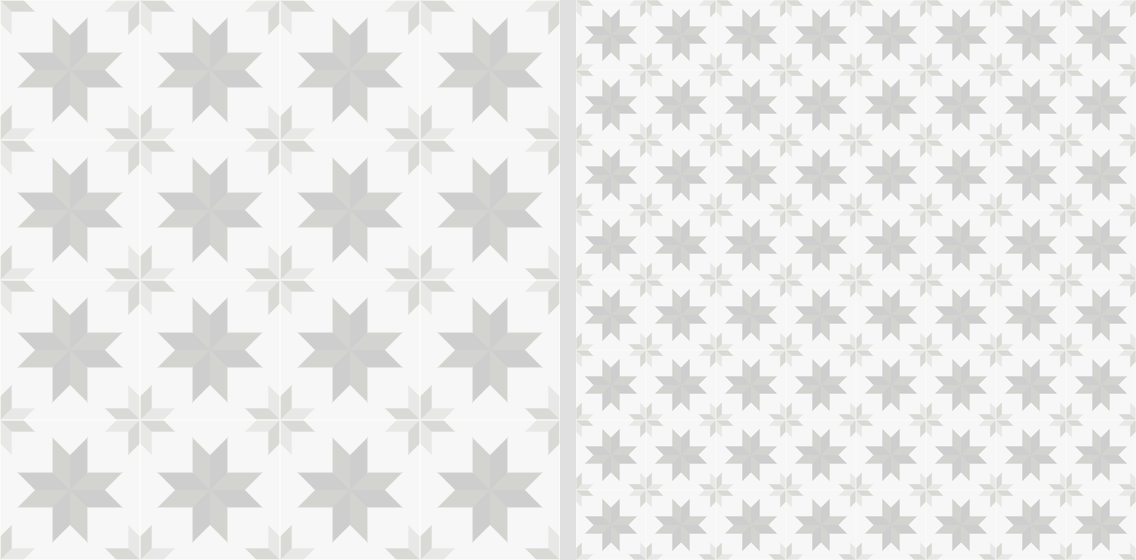
Left, the tile; right, the same tile 2 across and 2 down.
A three.js fragment shader for this pattern:

```glsl
// Four by four pale square tiles, each with a large eight-pointed star in its
// centre and a smaller star on every corner, parted by hairline grout.
// Each star is a folded distance function, its eight blades in alternating tones.
varying vec2 vUv;

// Antialiased coverage of a signed distance; px is one pixel in tile units.
float cover(float d, float px) {
  return clamp(0.5 - d / px, 0.0, 1.0);
}

// Star of eight parallelogram blades, each halfWidth wide.
float starDistance(vec2 p, float halfWidth) {
  vec2 a = abs(p);
  float along = max(a.x, a.y);
  float across = min(a.x, a.y);
  return max(across - halfWidth, (along - across - 2.0 * halfWidth) * 0.7071);
}

// Signed distance to the fold lines, changing sign from blade to blade.
float bladeDistance(vec2 p) {
  vec2 a = abs(p);
  float fold = min(min(a.x, a.y), abs(a.y - a.x) * 0.7071);
  return fold * sign(p.x * p.y * (a.x - a.y));
}

vec3 paintStar(vec3 base, vec2 p, float halfWidth, vec3 light, vec3 dark, float px) {
  vec3 blade = mix(light, dark, cover(bladeDistance(p), px));
  return mix(base, blade, cover(starDistance(p, halfWidth), px));
}

void main() {
  vec2 tile = vUv * 4.0;
  float px = max(fwidth(tile.x), fwidth(tile.y));
  vec2 fromCentre = fract(tile) - 0.5;
  vec2 fromCorner = fract(tile + 0.5) - 0.5;

  // Glazed ground
  vec3 color = vec3(0.969, 0.969, 0.971);

  // Large centre star and small corner star
  color = paintStar(color, fromCentre, 0.1245,
    vec3(0.826, 0.829, 0.812), vec3(0.806, 0.806, 0.806), px);
  color = paintStar(color, fromCorner, 0.0833,
    vec3(0.910, 0.910, 0.906), vec3(0.850, 0.855, 0.835), px);

  // Grout along the tile edges
  vec2 edge = abs(fromCorner);
  float grout = cover(min(edge.x, edge.y) - 0.0045, px);
  color = mix(color, vec3(0.992, 0.992, 0.965), grout);

  gl_FragColor = vec4(color, 1.0);
}
```
